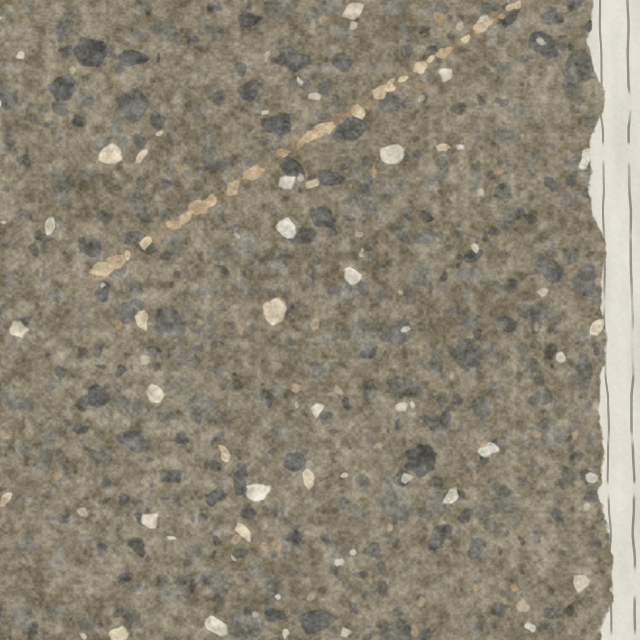
Give the GLSL for this texture, as a Shadertoy shader.

```glsl
// Weathered asphalt with angular grey stones, a pale pebble seam and a worn painted stripe.

const vec3 BINDER = vec3(0.545, 0.513, 0.435);
const vec3 DARK_STONE = vec3(0.34, 0.342, 0.335);
const vec3 GREY_STONE = vec3(0.54, 0.535, 0.495);
const vec3 CREAM = vec3(0.86, 0.80, 0.68);
const vec3 CHALK = vec3(0.90, 0.89, 0.84);
const vec3 PAINT = vec3(0.87, 0.86, 0.81);
const vec3 TAN = vec3(0.66, 0.57, 0.44);

float hash(vec2 p) {
    return fract(sin(dot(p, vec2(127.1, 311.7))) * 43758.5453);
}

float noise(vec2 p) {
    vec2 i = floor(p), f = fract(p);
    f = f * f * (3.0 - 2.0 * f);
    return mix(mix(hash(i), hash(i + vec2(1, 0)), f.x),
               mix(hash(i + vec2(0, 1)), hash(i + vec2(1, 1)), f.x), f.y);
}

float fbm(vec2 p) {
    float sum = 0.0, gain = 0.5;
    for (int i = 0; i < 5; i++) {
        sum += gain * noise(p);
        p = mat2(1.6, 1.2, -1.2, 1.6) * p + 7.3;
        gain *= 0.5;
    }
    return sum;
}

vec2 rotate(vec2 p, float angle) {
    float c = cos(angle), s = sin(angle);
    return vec2(c * p.x + s * p.y, c * p.y - s * p.x);
}

// Signed distance to a chipped polygon with softened corners
float chip(vec2 p, float radius, float stretch, vec2 id) {
    p.y *= stretch;
    float flats = -radius;
    for (int i = 0; i < 6; i++) {
        float k = float(i);
        float angle = 1.047 * (k + 0.7 * hash(id + k * 3.1));
        float reach = radius * (0.65 + 0.45 * hash(id + k * 5.7 + 2.0));
        flats = max(flats, dot(p, vec2(cos(angle), sin(angle))) - reach);
    }
    return mix(flats, length(p) - radius, 0.3);
}

// Scattered stones: x = coverage, y = random tone of the stone on top
vec2 stones(vec2 uv, float cells, float density, float size, float seed, float blur) {
    vec2 p = uv * cells, cell = floor(p), result = vec2(0);
    for (int y = -1; y <= 1; y++)
    for (int x = -1; x <= 1; x++) {
        vec2 id = cell + vec2(x, y) + seed;
        if (hash(id + 0.5) > density) continue;
        vec2 centre = id - seed + 0.15 + 0.7 * vec2(hash(id + 1.3), hash(id + 4.9));
        float radius = size * (0.55 + 0.45 * hash(id + 8.2));
        float stretch = 1.0 + 0.9 * hash(id + 6.4);
        float d = chip(rotate(p - centre, 6.283 * hash(id + 2.7)), radius, stretch, id);
        float cover = 1.0 - smoothstep(-blur * cells, blur * cells, d);
        if (cover > result.x) result = vec2(cover, hash(id + 9.6));
    }
    return result;
}

vec3 addGreyStones(vec3 base, vec2 layer, float strength, float mottle) {
    vec3 rock = mix(DARK_STONE, GREY_STONE, layer.y) + 0.32 * (mottle - 0.48);
    float opacity = strength * mix(0.95, 0.55, layer.y);
    return mix(base, rock, layer.x * opacity);
}

// Chain of pale pebbles from start to end: x = coverage, y = tone
vec2 seam(vec2 uv, vec2 start, vec2 end) {
    vec2 result = vec2(0), axis = end - start;
    for (int i = 0; i < 44; i++) {
        vec2 id = vec2(float(i), 31.0);
        float t = (float(i) + hash(id)) / 44.0;
        if (hash(id + 2.2) < 0.25) continue;
        vec2 centre = start + axis * t + 0.012 * (hash(id + 3.3) - 0.5);
        float radius = mix(0.021, 0.012, t) * (0.4 + 0.65 * hash(id + 7.1));
        float turn = atan(axis.y, axis.x) + hash(id + 1.9) - 0.5;
        float d = chip(rotate(uv - centre, turn), radius, 1.6, id);
        float cover = 1.0 - smoothstep(-0.002, 0.0025, d);
        if (cover > result.x) result = vec2(cover, hash(id + 5.5));
    }
    return result;
}

float thinLine(float offset, float width) {
    return 1.0 - smoothstep(0.3 * width, width, abs(offset));
}

void mainImage(out vec4 fragColor, in vec2 fragCoord) {
    vec2 uv = fragCoord / iResolution.xy;
    vec2 warp = vec2(noise(uv * 85.0), noise(uv * 85.0 + 40.0)) - 0.5;
    vec2 p = uv + 0.006 * warp;
    float mottle = fbm(uv * 65.0);
    float grain = 0.6 * noise(uv * 190.0) + 0.4 * noise(uv * 330.0 + 9.0) - 0.5;

    // Sandy binder
    vec3 col = BINDER + 0.30 * (mottle - 0.48) + 0.10 * (fbm(uv * 7.0) - 0.48);

    // Grey aggregate, from small to large
    col = addGreyStones(col, stones(p, 62.0, 0.45, 0.48, 11.0, 0.0022), 0.55, mottle);
    col = addGreyStones(col, stones(p, 34.0, 0.42, 0.50, 47.0, 0.0024), 0.75, mottle);
    col = addGreyStones(col, stones(p, 17.0, 0.42, 0.50, 83.0, 0.0024), 0.90, mottle);

    // Pale chips, large and small
    vec2 pale = stones(p, 19.0, 0.09, 0.40, 129.0, 0.0025);
    vec2 flecks = stones(p, 42.0, 0.07, 0.42, 171.0, 0.0022);
    col = mix(col, mix(CREAM, CHALK, pale.y) + 0.35 * (mottle - 0.5), 0.85 * pale.x);
    col = mix(col, mix(TAN, CHALK, flecks.y), 0.75 * flecks.x);

    // Diagonal seam with a tan stain
    vec2 start = vec2(0.10, 0.54), end = vec2(0.82, 1.0);
    float across = dot(uv - start, normalize(vec2(start.y - end.y, end.x - start.x)));
    float along = smoothstep(0.08, 0.18, uv.x) * (1.0 - smoothstep(0.78, 0.86, uv.x));
    col = mix(col, TAN, 0.55 * along * thinLine(across + 0.012 * warp.x, 0.014) * mottle * 1.6);
    vec2 beads = seam(p, start, end);
    col = mix(col, mix(TAN + 0.08, CREAM, beads.y) + 0.3 * (mottle - 0.5), 0.9 * beads.x);
    col += 0.17 * grain;

    // Painted stripe with a flaking left edge and hairline joints
    float flake = 0.032 * (noise(vec2(uv.y * 13.0, 3.0)) - 0.5) + 0.016 * (fbm(uv * 48.0) - 0.5);
    float edge = mix(0.951, 0.931, uv.y) + flake;
    float painted = smoothstep(-0.002, 0.003, uv.x - edge);
    vec3 paint = PAINT + 0.10 * (fbm(uv * vec2(35.0, 9.0)) - 0.48) + 0.04 * grain;
    float wobble = 0.004 * (noise(vec2(uv.y * 24.0, 8.0)) - 0.5);
    float joint = thinLine(uv.x - mix(0.956, 0.936, uv.y) + wobble, 0.0025);
    float seamRight = thinLine(uv.x - mix(0.992, 0.982, uv.y) - wobble, 0.003);
    paint -= 0.30 * max(joint, seamRight) * smoothstep(0.25, 0.6, noise(uv * vec2(5.0, 38.0)));
    col = mix(col, paint, painted);

    fragColor = vec4(clamp(col, 0.0, 1.0), 1.0);
}
```
